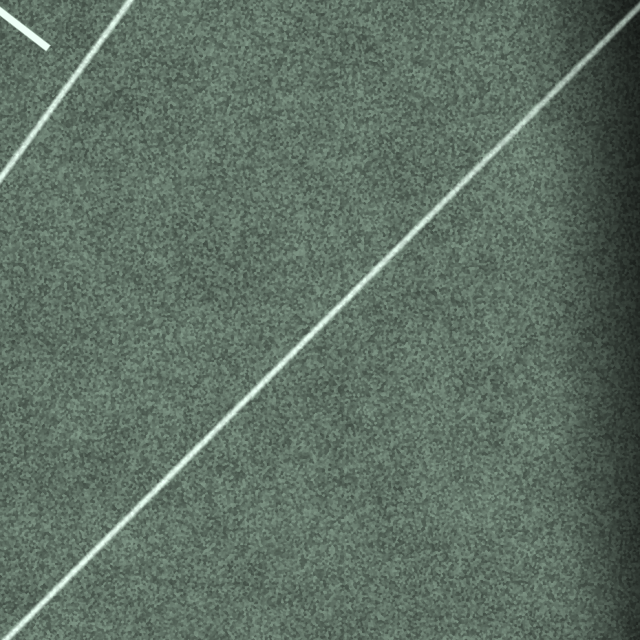
A Shadertoy shader for this texture:

```glsl
const vec3 BASE = vec3(0.378, 0.448, 0.399);
const vec3 CHALK = vec3(0.88, 0.965, 0.915);
const float GRAIN_CELLS = 290.0;
const float GRAIN_AMOUNT = 0.56;
const float MOTTLE_AMOUNT = 0.17;
const float POINT_FALLOFF = 5.0;
const float SHADE_DEPTH = 0.68;
const float LINE_HALF = 0.0043;
const float LINE_SOFT = 0.0034;
const float BAR_HALF = 0.0056;

vec3 hash3(vec2 p) {
    vec3 q = fract(vec3(p.xyx) * vec3(0.1031, 0.1030, 0.0973));
    q += dot(q, q.yxz + 33.33);
    return fract((q.xxy + q.yzz) * q.zyx);
}

// Soft cellular noise: scattered points of random tone, blended by distance
float softCells(vec2 p) {
    vec2 cell = floor(p), local = fract(p);
    float tone = 0.0, total = 0.0;
    for (int y = -1; y <= 1; y++) {
        for (int x = -1; x <= 1; x++) {
            vec2 offset = vec2(x, y);
            vec3 point = hash3(cell + offset + 17.0);
            vec2 d = offset + point.xy - local;
            float weight = exp(-POINT_FALLOFF * dot(d, d));
            tone += weight * point.z;
            total += weight;
        }
    }
    return tone / total - 0.5;
}

// Layered soft blotches, turned at each layer to hide the grid
float mottle(vec2 p) {
    mat2 turn = mat2(0.8, 0.6, -0.6, 0.8);
    float sum = 0.0, weight = 0.5;
    p = p * 10.0 + 40.0;
    for (int i = 0; i < 4; i++) {
        sum += weight * softCells(p);
        p = turn * p * 1.9 + 70.0;
        weight *= 0.85;
    }
    return sum;
}

float lineDistance(vec2 p, vec2 a, vec2 b) {
    vec2 dir = normalize(b - a);
    return abs(dot(p - a, vec2(-dir.y, dir.x)));
}

float softLine(float dist) {
    return 1.0 - smoothstep(LINE_HALF - LINE_SOFT, LINE_HALF + LINE_SOFT, dist);
}

// Flat-ended bar that stops at b
float barDistance(vec2 p, vec2 a, vec2 b, float halfWidth) {
    return max(lineDistance(p, a, b) - halfWidth, dot(p - b, normalize(b - a)));
}

void mainImage(out vec4 fragColor, in vec2 fragCoord) {
    vec2 uv = fragCoord / iResolution.xy;
    float pixel = 1.0 / iResolution.y;

    // Grainy surface
    float grain = softCells(uv * GRAIN_CELLS);
    float tone = 1.0 + GRAIN_AMOUNT * grain + MOTTLE_AMOUNT * mottle(uv);

    // Dark right edge and a faint falloff toward the top corners
    float shade = 1.0 - SHADE_DEPTH * smoothstep(0.82, 1.045, uv.x + 0.05 * (uv.y - 0.5));
    shade *= 1.0 - 0.10 * smoothstep(0.7, 1.05, uv.y) * smoothstep(0.2, 0.6, abs(uv.x - 0.5));
    vec3 color = BASE * tone * shade;

    // Long soft lines, the main one fading to the upper right
    float diagonal = softLine(lineDistance(uv, vec2(0.0, -0.009), vec2(1.0, 0.991)));
    float steep = softLine(lineDistance(uv, vec2(0.0, 0.72), vec2(0.204, 1.0)));
    diagonal *= 1.0 - 0.38 * smoothstep(0.45, 1.0, uv.x);
    vec3 lineColor = CHALK * (1.0 + 0.16 * grain);
    color = mix(color, lineColor, max(diagonal, 0.94 * steep));

    // Crisp short bar in the corner
    float bar = barDistance(uv, vec2(-0.02, 0.998), vec2(0.0755, 0.9245), BAR_HALF);
    color = mix(color, CHALK * 1.06, 1.0 - smoothstep(-pixel, pixel, bar));

    fragColor = vec4(clamp(color, 0.0, 1.0), 1.0);
}
```
